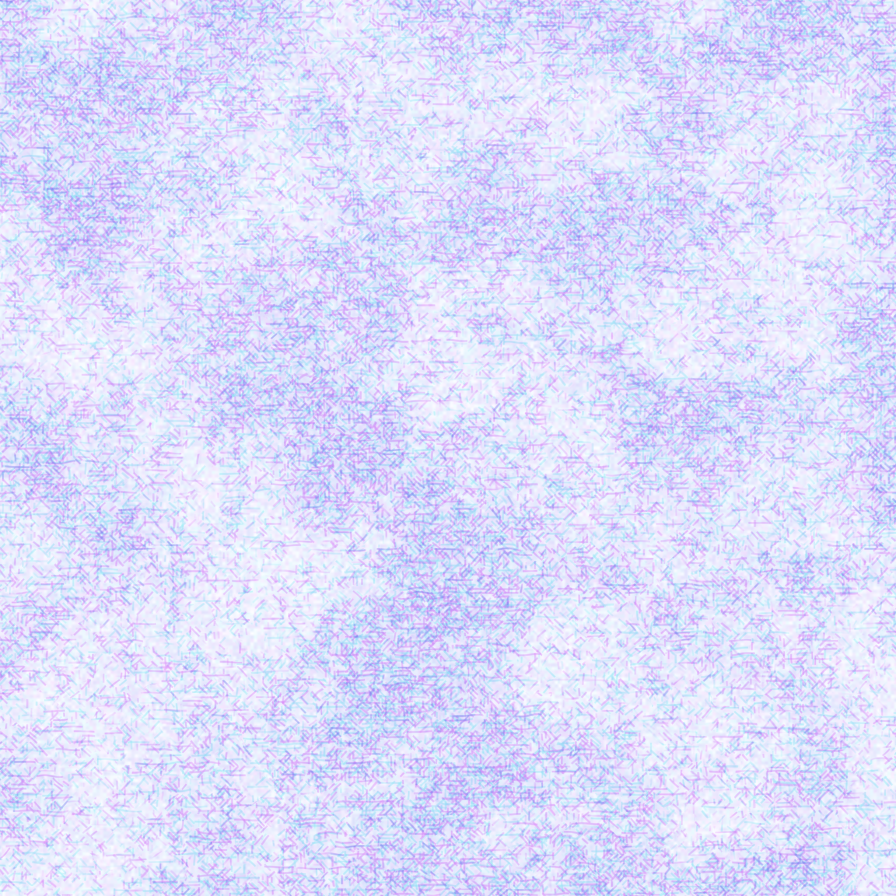
A WebGL 2 fragment shader for this texture:

```glsl
#version 300 es
precision highp float;
// Pale lavender fibre paper: short fine dashes in four directions, laid in
// a blue and a violet ink over a light ground. Cloud noise and thin creases
// set how densely the fibres gather.

uniform vec2 u_resolution;
out vec4 fragColor;

const vec3 PAPER = vec3(0.938, 0.943, 0.996);
const vec3 BLUE_LOSS = vec3(0.190, 0.030, 0.018);
const vec3 VIOLET_LOSS = vec3(0.055, 0.215, 0.012);
const vec3 CLOUD_LOSS = vec3(0.040, 0.040, 0.004);
const float ROW_PITCH = 0.0046;
const float HALF_WIDTH = 0.00095;
const float QUARTER_TURN = 0.785398;

float hash(vec2 cell, float seed) {
  uvec2 q = uvec2(ivec2(floor(cell)));
  uint h = q.x * 1597334u ^ q.y * 3812015u ^ uint(seed * 16.0) * 2654435u;
  h = (h ^ (h >> 15)) * 739982445u;
  h = (h ^ (h >> 12)) * 695872825u;
  h ^= h >> 15;
  return float(h >> 8) / 16777216.0;
}

float valueNoise(vec2 p, float seed) {
  vec2 cell = floor(p);
  vec2 f = fract(p);
  f = f * f * (3.0 - 2.0 * f);
  float low = mix(hash(cell, seed), hash(cell + vec2(1, 0), seed), f.x);
  float high = mix(hash(cell + vec2(0, 1), seed), hash(cell + vec2(1, 1), seed), f.x);
  return mix(low, high, f.y);
}

float fbm(vec2 p, float seed) {
  float sum = 0.0;
  float amplitude = 0.42;
  for (int octave = 0; octave < 4; octave++) {
    sum += amplitude * valueNoise(p, seed + float(octave));
    p = mat2(1.6, 1.2, -1.2, 1.6) * p + 3.7;
    amplitude *= 0.66;
  }
  return sum;
}

// Thin wandering lines along the middle level of a noise field
float crease(vec2 p, float seed) {
  float n = 0.7 * valueNoise(p, seed) + 0.3 * valueNoise(p * 2.3, seed + 1.0);
  return 1.0 - smoothstep(0.015, 0.09, abs(n - 0.5));
}

// One layer of parallel dashes; density sets the share of dashes shown
float dashes(vec2 p, float angle, float len, float density, float edge, float seed) {
  float c = cos(angle);
  float s = sin(angle);
  vec2 q = vec2(c * p.x + s * p.y, c * p.y - s * p.x);
  float pitch = ROW_PITCH * (0.92 + 0.16 * hash(vec2(seed), seed));
  float row = floor(q.y / pitch);
  float along = q.x / len + 7.0 * hash(vec2(row, 0.0), seed);
  vec2 cell = vec2(floor(along), row);

  float jitter = (hash(cell, seed + 0.25) - 0.5) * 0.25;
  float across = abs(q.y / pitch - row - 0.5 - jitter) * pitch;
  float halfLen = 0.5 * len * mix(0.45, 1.0, hash(cell, seed + 0.5));
  float beyond = abs(fract(along) - 0.5) * len - halfLen;

  float line = 1.0 - smoothstep(HALF_WIDTH - edge, HALF_WIDTH + edge, across);
  float ends = 1.0 - smoothstep(-2.0 * edge, 0.0, beyond);
  float shown = smoothstep(0.0, 0.25, density - hash(cell, seed + 0.75));
  return line * ends * shown;
}

// All four directions of one ink; level dashes run longest
float fibres(vec2 p, float density, float edge, float seed) {
  float ink = 0.0;
  for (int i = 0; i < 4; i++) {
    float k = float(i);
    float len = i == 0 ? 0.034 : (i == 2 ? 0.013 : 0.017);
    float share = i == 2 ? 0.8 : (i == 0 ? 0.9 : 1.0);
    ink += dashes(p, k * QUARTER_TURN, len, density * share, edge, seed + 4.0 * k);
  }
  return 1.6 * (1.0 - exp(-0.75 * ink));
}

void main() {
  vec2 p = gl_FragCoord.xy / u_resolution.y;
  float edge = max(0.0009, 0.45 / u_resolution.y);

  // Density field and a slight bend of the fibres
  float cloud = smoothstep(0.25, 0.75, fbm(p * 8.0, 1.0));
  float density = 0.17 + 0.36 * cloud;
  vec2 bend = vec2(valueNoise(p * 60.0, 11.0), valueNoise(p * 60.0, 12.0)) - 0.5;
  vec2 bent = p + 0.003 * bend;

  // Creases are partly shared by the inks, which each have a fine grain
  float fold = 0.16 * crease(p * 24.0, 21.0);
  float blue = fibres(bent, density + fold + 0.14 * crease(p * 32.0, 23.0), edge, 30.0);
  float violet = fibres(bent, density + fold + 0.14 * crease(p * 32.0, 25.0), edge, 60.0);
  blue += 0.45 * (valueNoise(p * 256.0, 81.0) - 0.5);
  violet += 0.45 * (valueNoise(p * 256.0, 82.0) - 0.5);

  vec3 color = PAPER - CLOUD_LOSS * cloud - BLUE_LOSS * blue - VIOLET_LOSS * violet;
  fragColor = vec4(clamp(color, 0.0, 1.0), 1.0);
}
```
